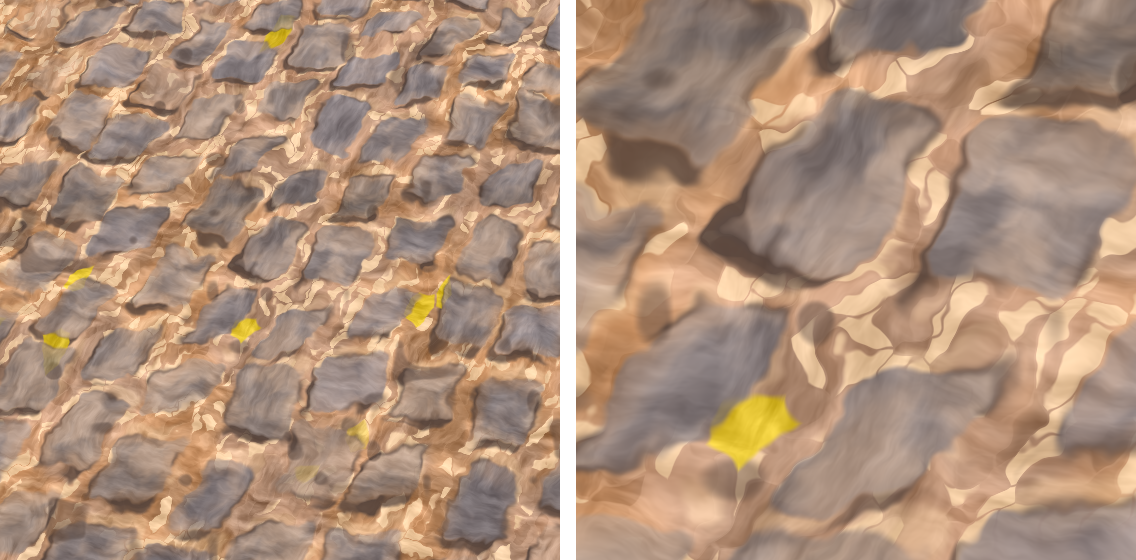
Left, the full canvas; right, a detail of the centre.
Write a Shadertoy shader that draws this texture.

```glsl
#define STONE_HALF vec2(0.37, 0.36)
#define SIZE_VARIATION 0.14
#define EDGE_WARP 0.026
#define SHADOW_SHIFT vec2(0.035, 0.10)
#define GRIT_SCALE vec2(7.5, 5.5)
#define SLATE vec3(0.54, 0.50, 0.51)
#define WARM_STONE vec3(0.67, 0.575, 0.51)
#define MORTAR vec3(0.76, 0.595, 0.485)
#define OCHRE vec3(0.79, 0.57, 0.38)
#define CREAM vec3(0.97, 0.83, 0.66)
#define CREVICE vec3(0.31, 0.245, 0.22)
#define LEAF vec3(0.92, 0.80, 0.12)

float hash(vec2 p) {
    vec3 q = fract(p.xyx * 0.1031);
    q += dot(q, q.yzx + 33.33);
    return fract((q.x + q.y) * q.z);
}

float noise(vec2 p) {
    vec2 i = floor(p), f = fract(p);
    f = f * f * (3.0 - 2.0 * f);
    float low = mix(hash(i), hash(i + vec2(1, 0)), f.x);
    float high = mix(hash(i + vec2(0, 1)), hash(i + 1.0), f.x);
    return mix(low, high, f.y);
}

float fbm(vec2 p) {
    float sum = 0.0, amp = 0.53;
    for (int i = 0; i < 4; i++) {
        sum += amp * noise(p);
        p = mat2(1.6, 1.2, -1.2, 1.6) * p + 7.3;
        amp *= 0.5;
    }
    return sum;
}

// Receding street: leaning columns, rows shrinking upward
vec2 ground(vec2 p) {
    float column = (p.x - 0.9 - 0.3 * p.y) / mix(0.165, 0.105, p.y);
    float row = -log(max(1.0 - 0.55 * p.y, 0.1)) / (0.55 * 0.17);
    return vec2(column, row);
}

// Signed distance to the nearest stone, and its random id
vec2 cobble(vec2 g) {
    vec2 nearest = vec2(9.0, 0.0);
    for (int i = -1; i <= 1; i++) {
        float column = floor(g.x) + float(i);
        float stagger = hash(vec2(column, 4.7));
        for (int j = -1; j <= 1; j++) {
            vec2 cell = vec2(column, floor(g.y + stagger) + float(j));
            vec2 rnd = vec2(hash(cell + 11.0), hash(cell + 37.0));
            vec2 local = g + vec2(0.0, stagger) - cell - 0.5 - 0.16 * (rnd - 0.5);
            local.y += (rnd.x - 0.35) * 0.55 * local.x;
            local.x += (rnd.y - 0.5) * 0.35 * local.y;
            vec2 halfSize = STONE_HALF + SIZE_VARIATION * (rnd.yx - 0.5);
            vec2 q = abs(local) - halfSize + 0.11;
            float d = length(max(q, 0.0)) + min(max(q.x, q.y), 0.0) - 0.11;
            if (d < nearest.x) nearest = vec2(d, hash(cell + 71.0));
        }
    }
    return nearest;
}

// Broken chips: random value of the nearest one, and its edge softness
vec2 chips(vec2 p) {
    float first = 9.0, second = 9.0, id = 0.0;
    vec2 base = floor(p);
    for (int j = -1; j <= 1; j++)
    for (int i = -1; i <= 1; i++) {
        vec2 cell = base + vec2(i, j);
        vec2 offset = cell + vec2(hash(cell), hash(cell + 53.0)) - p;
        float d = length(offset);
        if (d < first) {
            second = first;
            first = d;
            id = hash(cell + 19.0);
        } else second = min(second, d);
    }
    return vec2(id, smoothstep(0.02, 0.16, second - first));
}

void mainImage(out vec4 fragColor, in vec2 fragCoord) {
    vec2 p = fragCoord / iResolution.xy;
    vec2 wobble = vec2(fbm(p * 17.0), fbm(p * 17.0 + 40.0)) - 0.5;
    vec2 fine = vec2(noise(p * 75.0), noise(p * 75.0 + 60.0)) - 0.5;
    vec2 warped = p + EDGE_WARP * 1.6 * wobble + 0.006 * fine;
    vec2 g = ground(warped);

    // Brushed grain, both along the columns and across them
    float broad = smoothstep(0.25, 0.75, fbm(p * 6.0 + 3.0));
    float blotch = smoothstep(0.25, 0.75, fbm(g * 2.7 + 9.0));
    vec2 lean = vec2(p.x - 0.5 * p.y, p.y + 0.3 * p.x) + 0.035 * wobble;
    float along = fbm(lean * vec2(85.0, 28.0));
    float across = fbm(lean * vec2(24.0, 80.0) + 20.0);
    float grain = mix(along, across, smoothstep(0.4, 0.6, noise(p * 13.0))) - 0.5;

    // Stones and the relief along their rims
    vec2 stone = cobble(g);
    float inside = 1.0 - smoothstep(-0.025, 0.025, stone.x);
    float below = 1.0 - smoothstep(-0.03, 0.03, cobble(g + SHADOW_SHIFT).x);
    float above = 1.0 - smoothstep(-0.03, 0.05, cobble(g - SHADOW_SHIFT * 1.3).x);
    float rim = smoothstep(0.35, 0.6, noise(g * 3.1 + 5.0));

    // Mortar with pale chips and ochre earth
    vec2 grit = chips(g * GRIT_SCALE + 1.2 * wobble);
    vec3 mortar = mix(MORTAR, OCHRE, 0.65 * smoothstep(0.3, 0.9, broad));
    mortar *= 0.88 + 0.24 * blotch;
    mortar += 0.14 * (grit.x - 0.5) * grit.y;
    float pale = smoothstep(0.70, 0.78, grit.x + 0.22 * (blotch - 0.5)) * grit.y;
    mortar = mix(mortar, CREAM, 0.8 * pale);
    mortar = mix(mortar, CREAM, 0.38 * above * (1.0 - inside) * rim);
    mortar += 0.36 * grain;

    // Worn stone faces, dusty near the edge
    vec3 face = mix(SLATE, WARM_STONE, smoothstep(0.1, 0.9, 0.6 * stone.y + 0.4 * blotch));
    face *= 0.89 + 0.22 * blotch;
    face += 0.27 * grain + 0.05 * (p.y - 0.5);
    float dust = 0.4 * smoothstep(-0.2, 0.0, stone.x) * broad;
    dust += 0.55 * smoothstep(0.86, 0.92, stone.y);
    face = mix(face, mortar, dust);
    vec3 color = mix(mortar, face, inside);

    // Broken dark crevices under the stones and small pits
    float crevice = below * (1.0 - inside) * smoothstep(0.38, 0.62, noise(g * 2.3 + 31.0));
    float seam = exp(-pow(stone.x / 0.035, 2.0)) * smoothstep(0.5, 0.75, noise(g * 3.7));
    float pit = smoothstep(0.82, 0.9, noise(p * 21.0 + 14.0));
    color = mix(color, CREVICE, clamp(0.72 * crevice + 0.5 * seam + 0.45 * pit, 0.0, 0.85));

    // A dip in the paving and a few yellow leaves
    float dip = exp(-pow((p.y - 0.625 + 0.03 * wobble.x) / 0.035, 2.0));
    color *= 1.0 - 0.2 * dip * inside;
    vec2 litter = chips(lean * vec2(24.0, 16.0) + 80.0);
    float leaf = smoothstep(0.982, 0.986, litter.x) * litter.y * (1.0 - 0.8 * inside);
    color = mix(color, LEAF + 0.5 * grain, 0.8 * leaf);

    fragColor = vec4(clamp(color, 0.0, 1.0), 1.0);
}
```
